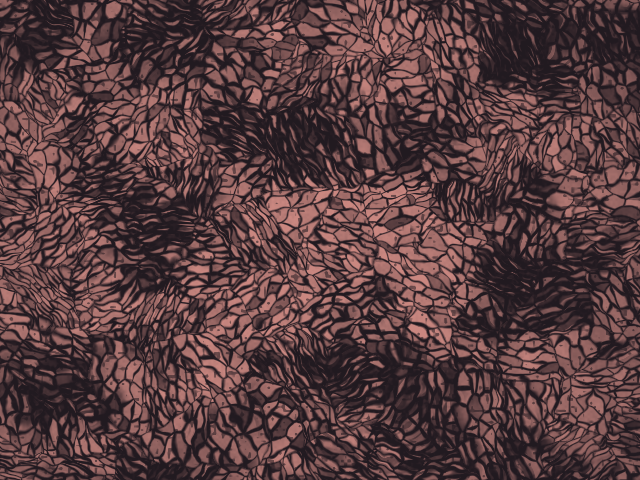
Write a Shadertoy shader that draws this texture.

```glsl
// Etched steel under a microscope: pink grains and laths with dark, ragged boundaries.
// Large Voronoi packets each pick a direction and a grain size; a second, stretched
// Voronoi inside them gives the grains. Noise varies the etching, laths and pits.

vec2 hash2(vec2 p) {
    vec3 q = fract(p.xyx * vec3(0.1031, 0.1030, 0.0973));
    q += dot(q, q.yzx + 33.33);
    return fract((q.xx + q.yz) * q.zy);
}

float noise(vec2 p) {
    vec2 i = floor(p), f = fract(p);
    f = f * f * (3.0 - 2.0 * f);
    return mix(mix(hash2(i).x, hash2(i + vec2(1, 0)).x, f.x),
               mix(hash2(i + vec2(0, 1)).x, hash2(i + vec2(1, 1)).x, f.x), f.y);
}

float fbm(vec2 p) {
    float sum = 0.0, gain = 0.53;
    for (int i = 0; i < 4; i++) {
        sum += gain * noise(p);
        p = mat2(1.6, 1.2, -1.2, 1.6) * p + 7.3;
        gain *= 0.5;
    }
    return sum;
}

vec2 noise2(vec2 p) {
    return vec2(noise(p), noise(p + 61.7)) - 0.5;
}

// Distance to the nearest cell edge in canvas units (x) and the cell id (yz).
vec3 voronoi(vec2 p, vec2 density) {
    p *= density;
    vec2 base = floor(p), nearest = vec2(0), id = vec2(0);
    float best = 1e3;
    for (int y = -2; y <= 2; y++)
    for (int x = -2; x <= 2; x++) {
        vec2 cell = base + vec2(x, y);
        vec2 r = cell + hash2(cell) - p;
        if (dot(r, r) < best) { best = dot(r, r); nearest = r; id = cell; }
    }
    float edge = 1e3;
    for (int y = -2; y <= 2; y++)
    for (int x = -2; x <= 2; x++) {
        vec2 cell = base + vec2(x, y);
        vec2 r = cell + hash2(cell) - p, d = r - nearest;
        if (dot(d, d) > 1e-5) {
            vec2 n = normalize(d);
            edge = min(edge, dot(0.5 * (r + nearest), n) / length(n * density));
        }
    }
    return vec3(edge, id);
}

void mainImage(out vec4 fragColor, in vec2 fragCoord) {
    vec2 uv = fragCoord / iResolution.y;
    float soft = max(0.0034, 1.2 / iResolution.y);

    // Ragged coordinates
    vec2 p = uv + 3.0;
    p += 0.022 * noise2(p * 15.0) + 0.011 * noise2(p * 48.0);

    // Packets: direction and grain size
    vec3 packet = voronoi(p + 0.05 * noise2(p * 9.0), vec2(8.5));
    vec2 trait = hash2(packet.yz + 17.0);
    float angle = 3.1416 * trait.x + 0.7 * (noise(p * 6.0) - 0.5);
    vec2 dir = vec2(cos(trait.x * 3.1416), sin(trait.x * 3.1416));
    vec2 q = vec2(dot(p, dir), dot(p, vec2(-dir.y, dir.x)));
    q += 0.012 * vec2(sin(angle * 5.0), cos(angle * 5.0)) + trait * 9.0;
    vec2 density = mix(vec2(25.0, 40.0), vec2(27.0, 84.0), trait.y);
    vec3 grain = voronoi(q, density);
    vec2 tint = hash2(grain.yz + 5.0);

    // Boundaries of uneven width, heavier in strongly etched areas
    float etch = smoothstep(0.3, 0.72, fbm(uv * 5.5 + 20.0));
    float ragged = noise(p * 55.0 + 9.0);
    float width = mix(0.0002, 0.0042, smoothstep(0.1, 0.9, 0.6 * ragged + 0.45 * etch));
    float body = smoothstep(width - 0.4 * soft, width + soft, grain.x);
    float seam = smoothstep(width * 0.7 - 0.4 * soft, width * 0.7 + soft, packet.x);
    body *= mix(0.25, 1.0, seam);

    // Grain brightness, with some grains etched dark
    float tone = mix(0.7, 0.98, tint.x);
    tone *= 1.0 - 0.6 * smoothstep(0.78, 0.9, tint.y + 0.22 * (etch - 0.5));
    tone *= body;

    // Fine parallel laths and dark pits
    float lath = smoothstep(0.42, 0.7, noise(q * vec2(34.0, 165.0)));
    float lathArea = smoothstep(0.35, 0.8, 0.5 * trait.y + 0.6 * etch);
    tone *= 1.0 - 0.75 * lath * lathArea;
    float pit = smoothstep(0.72, 0.9, noise(uv * 125.0 + 31.0));
    tone *= 1.0 - 0.55 * pit;
    tone *= mix(1.08, 0.8, etch);

    // Surface mottling and falloff of the lamp
    tone += 0.09 * (noise(uv * 190.0) - 0.5) + 0.05 * (fbm(uv * 60.0) - 0.5);
    vec2 centre = uv - vec2(0.46 * iResolution.x / iResolution.y, 0.48);
    tone *= 1.06 - 0.45 * dot(centre, centre);

    vec3 darkEtch = vec3(0.13, 0.10, 0.125), pinkSteel = vec3(0.76, 0.51, 0.485);
    fragColor = vec4(mix(darkEtch, pinkSteel, clamp(tone, 0.0, 1.05)), 1.0);
}
```
